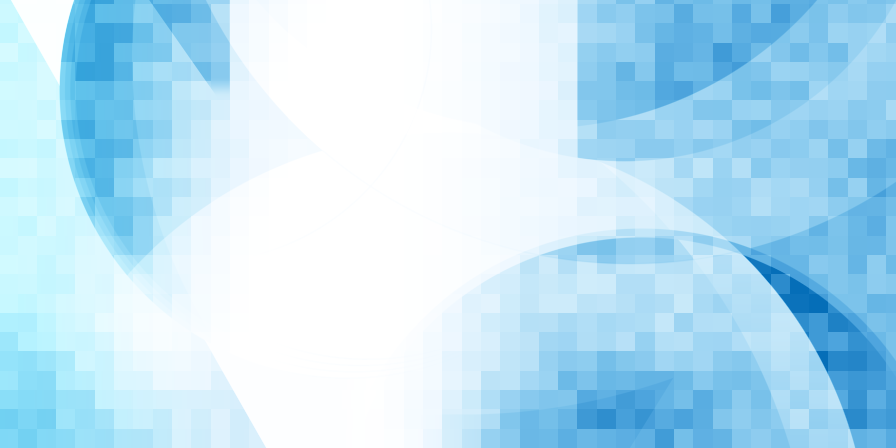
Write a WebGL 2 fragment shader that draws this background.

```glsl
#version 300 es
precision highp float;
uniform vec2 u_resolution;
out vec4 outColor;

// Lengths are in canvas heights; circles are (centre x, centre y, radius).
const float CELL = 0.0431;
const float CELL_JITTER = 0.16;
const vec3 LENS = vec3(0.776, 0.799, 0.643);
const vec3 LENS_INNER = vec3(1.464, 0.870, 1.169);
const vec3 BOWL_INNER = vec3(1.198, 1.539, 0.826);
const vec3 BOWL_OUTER = vec3(1.393, 1.333, 0.693);
const vec3 SWOOSH = vec3(0.993, -0.244, 0.948);
const vec3 SWOOSH_INNER = vec3(0.500, -0.380, 1.320);
const vec3 HILL = vec3(1.432, -0.203, 0.693);
const vec3 SWEEP = vec3(1.406, 1.466, 1.055);
const vec3 FAINT_RING = vec3(0.443, 0.935, 0.520);
const float HILL_RIM = 0.020;
const float BOWL_STEP_X = 1.289;
const vec3 CYAN_SHIFT = vec3(-0.06, 0.045, 0.025);
const vec3 PALETTE[8] = vec3[8](
  vec3(1.00, 1.00, 1.00), vec3(0.93, 0.97, 1.00), vec3(0.80, 0.92, 0.98), vec3(0.61, 0.83, 0.95),
  vec3(0.44, 0.74, 0.91), vec3(0.31, 0.65, 0.87), vec3(0.15, 0.53, 0.79), vec3(0.02, 0.43, 0.72));

float hash(vec2 v) {
  v = fract(v * vec2(0.1031, 0.1137));
  v += dot(v, v.yx + 33.33);
  return fract((v.x + v.y) * v.x * 7.31);
}

float fillEdge(float d) {
  float aa = 0.8 / u_resolution.y;
  return 1.0 - smoothstep(-aa, aa, d);
}

float circleDist(vec2 p, vec3 c) { return length(p - c.xy) - c.z; }
float disc(vec2 p, vec3 c) { return fillEdge(circleDist(p, c)); }

float glow(vec2 p, vec2 centre, vec2 size) {
  vec2 d = (p - centre) / size;
  return exp(-dot(d, d));
}

float hairline(float d) { return 1.0 - smoothstep(0.0, 1.5 / u_resolution.y, abs(d)); }

vec3 shade(float tone) {
  tone = clamp(tone, 0.0, 6.999);
  int i = int(tone);
  return mix(PALETTE[i], PALETTE[i + 1], fract(tone));
}

// Pale left margin with a cyan corner and a white wedge under the lens
float marginTone(vec2 p, vec2 q) {
  float tone = 1.6 - 1.4 * glow(q, vec2(0.36, 0.27), vec2(0.17, 0.15))
             + 1.9 * glow(q, vec2(0.0), vec2(0.30, 0.25));
  float wedge = fillEdge(0.477 + (0.206 - p.y) * 0.57 - p.x);
  return mix(tone, 0.1, wedge);
}

// Blue crescent fading to the white centre, with stacked rims
float lensTone(vec2 p, vec2 q) {
  float tone = 4.6 * (1.0 - smoothstep(0.15, 0.75, q.x + 0.25 * (1.0 - q.y)));
  tone *= 1.0 - 0.14 * disc(p, LENS_INNER);
  float shard = fillEdge(0.333 + 0.70 * (1.0 - p.y) - p.x) * fillEdge(p.x - 0.513);
  tone += 1.3 * shard * smoothstep(0.78, 0.83, p.y);
  float depth = -circleDist(p, LENS);
  for (int i = 1; i <= 3; i++) tone *= 1.0 - 0.12 * fillEdge(depth - 0.012 * float(i));
  return tone;
}

// Inside of the hill: dark mosaic below, pale band across the middle
float hillTone(vec2 p, vec2 q) {
  float tone = 2.2 * smoothstep(0.83, 1.25, q.x) + 0.4 * smoothstep(1.4, 1.7, q.x);
  tone += 2.7 * glow(q, vec2(1.40, 0.06), vec2(0.30, 0.15));
  tone += 1.3 * glow(q, vec2(1.38, 0.45), vec2(0.16, 0.06)) * disc(p, SWEEP);
  float fold = 0.075 + 0.38 * pow(max(p.x - 1.04, 0.0), 2.0);
  tone += 0.35 * fillEdge(p.y - fold) * fillEdge(p.x - 1.406 - 0.62 * p.y)
        * smoothstep(0.9, 1.1, p.x);
  return tone;
}

void main() {
  vec2 p = gl_FragCoord.xy / u_resolution.y;
  vec2 cell = floor((p + vec2(0.004, 0.0)) / CELL);
  vec2 q = (cell + 0.5) * CELL - vec2(0.004, 0.0);

  float inSwoosh = disc(p, SWOOSH);
  float inBand = inSwoosh * (1.0 - disc(p, SWOOSH_INNER));
  float inBowl = disc(p, BOWL_INNER);
  float inBowlOuter = disc(p, BOWL_OUTER);
  float inSweep = disc(p, SWEEP);

  // Right side, deepening away from the white centre
  float right = 3.2 * smoothstep(0.85, 1.75, q.x);
  float tone = right + 1.1 * glow(q, vec2(2.0, 0.62), vec2(0.16, 0.10)) - 0.2;
  tone = mix(tone + 0.8, tone, inSweep);
  tone = mix(tone, right * (0.66 + 0.08 * inSweep), inSwoosh);
  tone -= 0.25 * inBand;

  // Bowls at the top
  float stepped = smoothstep(BOWL_STEP_X - 0.002, BOWL_STEP_X + 0.002, p.x);
  float crescent = right + stepped * (0.3 + 1.3 * glow(q, vec2(1.34, 0.67), vec2(0.10, 0.06)));
  tone = mix(tone, crescent, inBowlOuter);
  float bowl = right + stepped * (1.3 + 0.7 * glow(q, vec2(1.53, 0.78), vec2(0.20, 0.14)));
  tone = mix(tone, bowl, inBowl);

  // Left side
  float leftSide = 1.0 - smoothstep(0.75, 0.85, p.x);
  tone = mix(tone, marginTone(p, q), leftSide * (1.0 - disc(p, LENS)));
  tone += lensTone(p, q) * disc(p, LENS);

  // Hill, its rim, and the deep blue wedge right of the swoosh
  float hillDist = circleDist(p, HILL);
  float hill = mix(hillTone(p, q), 2.2 + 1.6 * max(0.42 - p.y, 0.0), inBand);
  float wedge = 6.9 - 2.0 * smoothstep(1.70, 2.05, q.x) - 0.8 * max(0.4 - q.y, 0.0);
  hill = mix(wedge, hill, inSwoosh);
  float rim = mix(4.6, 0.3 + right * 0.9, inSwoosh);
  tone = mix(tone, rim, fillEdge(hillDist) * smoothstep(0.80, 1.00, p.x));
  tone = mix(tone, hill, fillEdge(hillDist + HILL_RIM));

  // Mosaic variation and faint construction lines
  tone *= 1.0 + CELL_JITTER * (hash(cell + 7.0) - 0.5) * 2.0;
  float lines = hairline(circleDist(p, SWEEP)) * inSwoosh + hairline(circleDist(p, FAINT_RING));
  for (int i = 0; i < 4; i++) {
    float k = float(i);
    lines += hairline(circleDist(p, LENS + vec3(0.015 * k, 0.0, -0.014 * k)))
           * glow(p, vec2(0.78, 0.20), vec2(0.16, 0.08));
  }
  tone += 0.22 * min(lines, 1.0) * smoothstep(0.55, 0.70, p.x);

  vec3 color = shade(tone);
  color += CYAN_SHIFT * smoothstep(0.55, 0.0, p.x) * clamp(tone * 0.5, 0.0, 1.0);
  outColor = vec4(clamp(color, 0.0, 1.0), 1.0);
}
```
